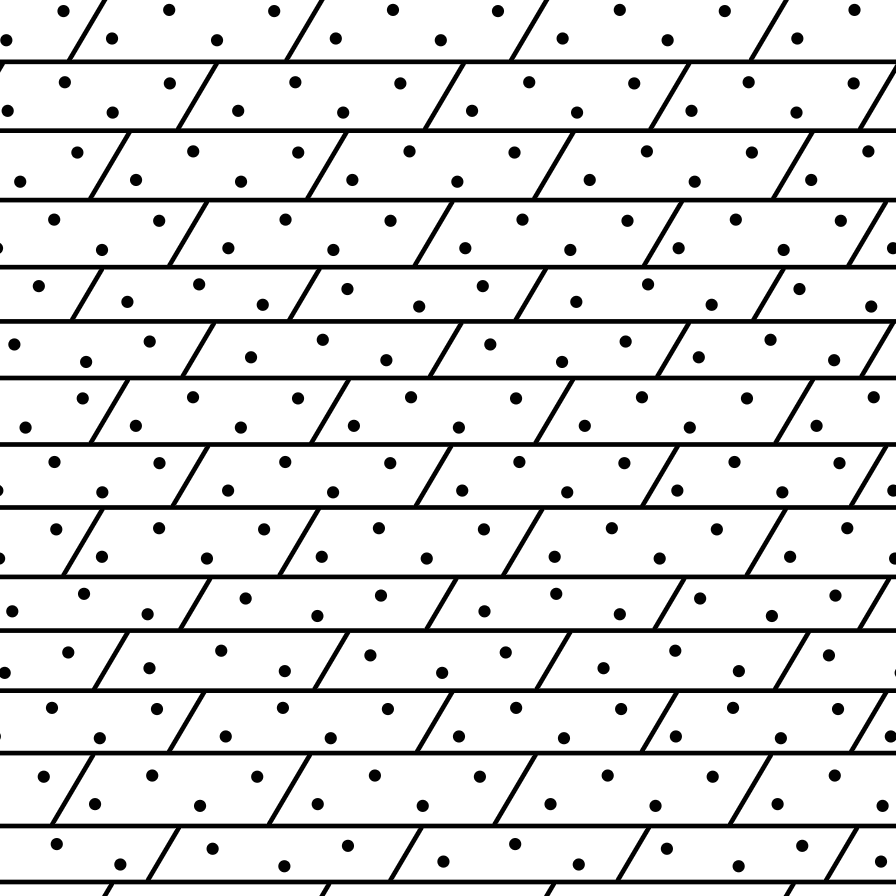
Reproduce this pattern procedurally as a WebGL 2 fragment shader.

```glsl
#version 300 es
precision highp float;
// Seamless courses of slanted bricks in black line on white, 14 rows of 4.
// Row edges set the course heights; joints and dots are placed by distance
// functions, with four dots in tall courses and three in shallow ones.

#define SIZE 768.0          // design units across the canvas
#define LINE_HALF 2.0       // half width of every line
#define DOT_RADIUS 5.2
#define SLANT 0.59          // joint run per unit of rise
#define TALL 52.5           // courses above this height hold four dots
#define JOINT_JITTER 5.0
#define DOT_JITTER 7.0
#define DOT_SHIFT vec2(-4.0, 1.0)

uniform vec2 u_resolution;
out vec4 fragColor;

const vec3 PAPER = vec3(1.0);
const vec3 INK = vec3(0.005);
const int ROWS = 14;
const int BRICKS = 4;

// Lower edge of each course, measured down from the top
const float ROW_BOTTOM[ROWS] = float[ROWS](
    53.0, 112.0, 171.5, 229.0, 275.5, 324.0, 381.0,
    435.0, 494.5, 540.5, 592.0, 645.5, 708.0, 756.0);
// Horizontal stagger of each course
const float ROW_START[ROWS] = float[ROWS](
    61.0, 153.0, 77.0, 146.0, 61.0, 157.0, 79.0,
    147.0, 54.0, 156.0, 82.0, 145.0, 43.0, 126.0);

// Joint spacing in alternate courses
const vec4 EVEN_JOINTS = vec4(0.0, 185.0, 378.0, 584.0);
const vec4 ODD_JOINTS = vec4(0.0, 210.0, 405.0, 582.0);

// Zigzag dot motifs about the brick centre
const vec4 FOUR_X = vec4(-69.5, -20.5, 20.5, 69.5);
const vec4 FOUR_Y = vec4(11.5, -13.0, 13.0, -12.0);
const vec3 THREE_X = vec3(-58.0, 3.5, 58.0);
const vec3 THREE_Y = vec3(5.5, -9.5, 8.0);

float hash(vec2 p) {
    return fract(sin(dot(p, vec2(127.1, 311.7))) * 43758.55);
}

// Signed horizontal offset on the repeating canvas
float wrapX(float x) {
    return x - SIZE * floor(x / SIZE + 0.5);
}

// Foot of joint k; k == BRICKS is the first joint one canvas further on
float jointFoot(int row, int k) {
    int i = k % BRICKS;
    float spacing = (row & 1) == 1 ? ODD_JOINTS[i] : EVEN_JOINTS[i];
    float jitter = JOINT_JITTER * (hash(vec2(row, i)) - 0.5);
    return ROW_START[row] + spacing + jitter + SIZE * float(k / BRICKS);
}

// Distance to the dots of one brick
float dotMotif(vec2 p, bool four, float flip) {
    float d = SIZE;
    int count = four ? 4 : 3;
    for (int j = 0; j < count; j++) {
        vec2 c = four ? vec2(FOUR_X[j], FOUR_Y[j])
                      : vec2(THREE_X[j], THREE_Y[j] * flip);
        d = min(d, length(vec2(wrapX(p.x - c.x), p.y - c.y)));
    }
    return d - DOT_RADIUS;
}

void main() {
    vec2 p = gl_FragCoord.xy / u_resolution * SIZE;
    p.y = SIZE - p.y;
    if (p.y > ROW_BOTTOM[ROWS - 1]) p.y -= SIZE;

    // Find the course
    int row = 0;
    for (int i = 0; i < ROWS - 1; i++) {
        if (p.y > ROW_BOTTOM[i]) row = i + 1;
    }
    float bottom = ROW_BOTTOM[row];
    float top = row == 0 ? ROW_BOTTOM[ROWS - 1] - SIZE : ROW_BOTTOM[row - 1];
    float height = bottom - top;
    bool four = height > TALL;

    // Bed lines
    float d = min(p.y - top, bottom - p.y) - LINE_HALF;

    // Slanted joints and dots
    float sheared = p.x - SLANT * (bottom - p.y);
    for (int k = 0; k < BRICKS; k++) {
        float left = jointFoot(row, k);
        float right = jointFoot(row, k + 1);
        float joint = abs(wrapX(sheared - left)) * inversesqrt(1.0 + SLANT * SLANT);
        d = min(d, joint - LINE_HALF);

        vec2 centre = 0.5 * vec2(left + right + SLANT * height, top + bottom);
        centre += DOT_SHIFT;
        centre.x += DOT_JITTER * (hash(vec2(k + 17, row)) - 0.5);
        // Three-dot motifs alternate upright and inverted
        int turn = k + (row > 8 ? row : 0);
        float flip = (turn & 1) == 0 ? 1.0 : -1.0;
        d = min(d, dotMotif(p - centre, four, flip));
    }

    float pixel = SIZE / min(u_resolution.x, u_resolution.y);
    float ink = clamp(0.5 - d / pixel, 0.0, 1.0);
    fragColor = vec4(mix(PAPER, INK, ink), 1.0);
}
```
